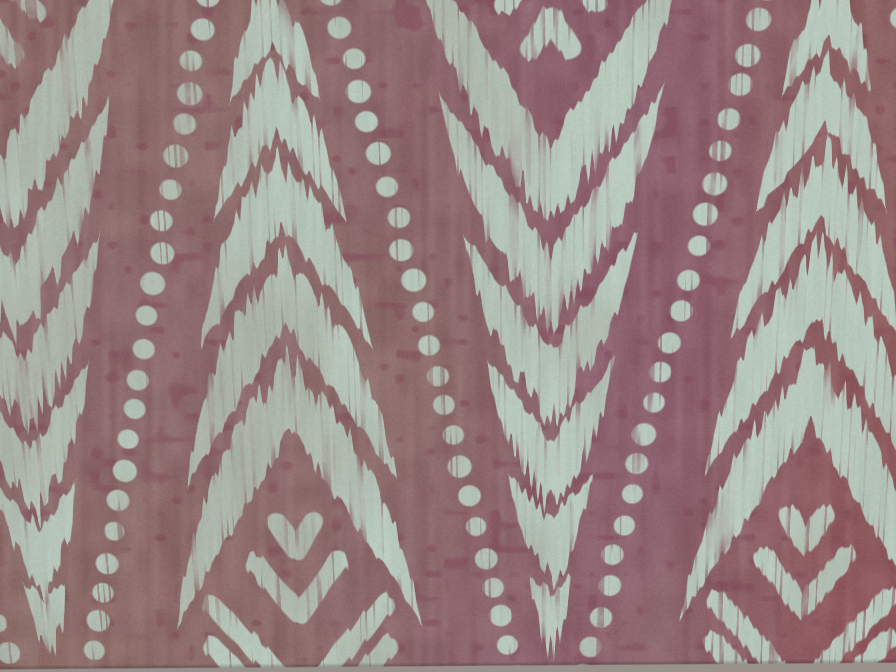
A Shadertoy shader for this pattern:

```glsl
// Faded ikat cloth: columns of feathered chevrons, alternately pointing down and up, divided by dotted lines.

float hash(vec2 p) {
    p = fract(p * vec2(0.1031, 0.1137));
    p += dot(p, p.yx + 33.33);
    return fract((p.x + p.y) * p.x * 7.31 + p.y * 5.17);
}

float noise(vec2 p) {
    vec2 i = floor(p), f = fract(p);
    f = f * f * (3.0 - 2.0 * f);
    return mix(mix(hash(i), hash(i + vec2(1, 0)), f.x),
               mix(hash(i + vec2(0, 1)), hash(i + vec2(1, 1)), f.x), f.y);
}

float segmentDistance(vec2 p, vec2 a, vec2 b) {
    vec2 ab = b - a;
    return length(p - a - ab * clamp(dot(p - a, ab) / dot(ab, ab), 0.0, 1.0));
}

// Positive inside the plume; x is the distance from its axis, t runs toward its point.
float plume(float x, float t, float thread, float seed) {
    float field = -1.0;

    // Six nested chevrons, narrowing toward the point, with ragged thread ends
    for (int i = 0; i < 6; i++) {
        float k = float(i);
        float a = x / (0.488 - 0.081 * k);
        float armEnd = 0.2274 * k - 0.0078 * k * k;
        float tip = 0.410 + 0.160 * k - 0.0059 * k * k;
        float notch = tip - 0.109 + 0.003 * k;
        float ragged = 1.0 - 0.6 * min(a, 1.0);
        float outer = mix(tip, armEnd, 0.64 * a + 0.36 * pow(a, 5.0));
        float inner = mix(notch, armEnd, a);
        outer += (noise(vec2(thread * 200.0, k * 7.0 + seed)) - 0.5) * 0.052 * ragged;
        inner += (noise(vec2(thread * 180.0, k * 7.0 + seed + 3.0)) - 0.5) * 0.026 * ragged;
        field = max(field, min(t - inner, outer - t));
    }

    // Small rounded chevrons under the widest one
    float fray = (noise(vec2(thread * 190.0, seed + 61.0)) - 0.5) * 0.010;
    for (int j = 0; j < 4; j++) {
        float n = float(j);
        vec2 end = vec2(min(0.028 + 0.019 * n + 0.0174 * n * n, 0.139), 0.160 - 0.0642 * n);
        vec2 base = vec2(0.0, end.y - 0.95 * end.x - 0.017);
        field = max(field, 0.0155 - segmentDistance(vec2(x * 0.396, t + fray), end, base));
    }
    return field;
}

// Slanting line of slightly uneven dots
float dots(float x, float y, float side) {
    float row = round((y - 0.033) / 0.04635);
    float rowY = row * 0.04635 + 0.033;
    vec2 id = vec2(row + 20.0, side * 9.0 + 40.0);
    vec2 wobble = vec2(hash(id), hash(id + 11.0)) - 0.5;
    vec2 d = vec2((x - 0.766 + 0.622 * rowY) * 0.396, y - rowY) + wobble * vec2(0.010, 0.006);
    return 0.0165 + 0.003 * (hash(id + 23.0) - 0.5) - length(d * vec2(0.97, 1.05));
}

vec3 clothGround(vec2 p) {
    float patches = noise(p * vec2(3.0, 2.2) + 5.0);
    float purple = exp(-pow((p.x - 0.93) / 0.25, 2.0)) * 0.7 + 0.5 * patches - 0.1;
    float red = smoothstep(0.95, 1.35, p.x) * (1.0 - 0.6 * p.y);
    vec3 color = mix(vec3(0.55, 0.425, 0.415), vec3(0.55, 0.38, 0.43), clamp(purple, 0.0, 1.0));
    color = mix(color, vec3(0.56, 0.31, 0.34), red * 0.75);

    // Vertical dye streaks, mottling and scattered stains
    float streak = noise(vec2(p.x * 95.0, p.y * 5.0)) - 0.5;
    float mottle = noise(p * vec2(38.0, 30.0)) - 0.5;
    color += vec3(0.035, 0.055, 0.05) * streak + 0.045 * mottle;
    float stain = smoothstep(0.72, 0.95, noise(p * vec2(42.0, 55.0) + 80.0));
    return mix(color, vec3(0.50, 0.28, 0.34), 0.5 * stain);
}

void mainImage(out vec4 fragColor, in vec2 fragCoord) {
    vec2 p = fragCoord / iResolution.y;

    // Slight tilt and perspective: columns crowd together toward the bottom
    float down = 1.0 - p.y + 0.013 * (p.x - 0.8195);
    float column = (p.x - 0.8195) / (0.418 - 0.0482 * down);
    float y = down * (0.946 + 0.0545 * down);
    float nearest = round(column * 0.5);
    float q = column - 2.0 * nearest;
    float x = abs(q);
    float thread = column * 0.396 + 3.0;

    // Alternate columns hold the same plume turned over
    float field = plume(x, y + 0.092, thread, 2.0);
    field = max(field, plume(1.0 - x, 0.922 - y, thread, 101.0));
    field = max(field, dots(x, y, nearest * 2.0 + sign(q)));
    float soft = clamp(fwidth(field) * 0.8, 0.0022, 0.010);
    float pale = smoothstep(-soft, soft, field);

    // Pale yarn, with dyed threads showing through near the edges
    vec3 ground = clothGround(p);
    vec3 yarn = mix(vec3(0.67, 0.70, 0.655), vec3(0.72, 0.785, 0.74),
                    smoothstep(0.15, 0.65, noise(p * vec2(9.0, 6.0) + 17.0) * 0.6 + 0.3 * p.x));
    yarn += 0.035 * (noise(vec2(p.x * 150.0, p.y * 12.0)) - 0.5);
    float bleed = smoothstep(0.62, 0.9, noise(vec2(thread * 230.0, y * 9.0)));
    bleed *= 0.15 + 0.5 * (1.0 - smoothstep(0.0, 0.035, field));
    vec3 color = mix(ground, mix(yarn, ground, bleed), pale);

    // Fine weave grain
    color += 0.022 * (hash(floor(p * 384.0)) - 0.5);

    // Grey hem along the lower edge with a shadow above it
    float hem = 0.004 + 0.0075 * p.x - p.y;
    color *= 1.0 - 0.2 * smoothstep(-0.007, 0.0, hem);
    color = mix(color, vec3(0.60, 0.57, 0.55), smoothstep(-0.0015, 0.0015, hem));
    fragColor = vec4(clamp(color, 0.0, 1.0), 1.0);
}
```
